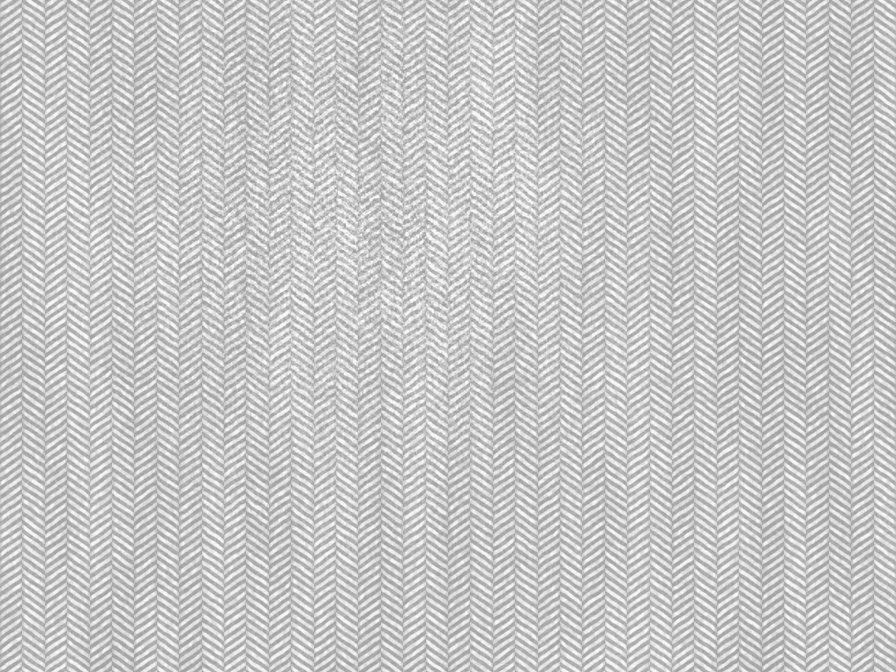
This texture is drawn by a Shadertoy shader. Its source:

```glsl
// Pale grey broken herringbone cloth: 40 slanted columns by 76 staggered ribs, with a fuzzy worn patch.

float hash(vec2 p) {
    vec3 h = fract(vec3(p.xyx) * 0.1031);
    h += dot(h, h.yzx + 33.33);
    return fract((h.x + h.y) * h.z);
}

float noise(vec2 p) {
    vec2 cell = floor(p), f = fract(p);
    f = f * f * (3.0 - 2.0 * f);
    return mix(mix(hash(cell), hash(cell + vec2(1, 0)), f.x),
               mix(hash(cell + vec2(0, 1)), hash(cell + vec2(1, 1)), f.x), f.y);
}

void mainImage(out vec4 fragColor, in vec2 fragCoord) {
    vec2 uv = fragCoord / iResolution.xy;
    vec2 cloth = uv * vec2(40.0, 76.0);        // column widths across, ribs up
    vec2 pixel = vec2(40.0, 76.0) / iResolution.xy;

    // Worn area, upper left of centre, with ragged borders
    vec2 fromWear = (uv - vec2(0.42, 0.7)) / vec2(0.27, 0.38);
    float wear = exp(-dot(fromWear, fromWear) * 1.2);
    wear *= 0.6 + 0.6 * noise(cloth * vec2(0.8, 0.12));

    // Mirrored columns slant in turn; every other one is shifted by half a rib
    float column = floor(cloth.x);
    float side = mod(column, 2.0);
    float across = fract(cloth.x);
    float slant = mix(1.0 - across, across, side) * 1.75;
    float wander = noise(cloth * vec2(3.0, 0.9) + column * 5.0) - 0.5;
    float phase = cloth.y + slant + 0.5 * side
                + 0.1 * (hash(vec2(column, 7.0)) - 0.5)
                + wander * (0.14 + 0.18 * wear);

    // Raised ribs, softened when they become smaller than a pixel
    float ribFade = 1.0 - smoothstep(0.5, 1.2, pixel.y);
    float wave = 0.5 + 0.5 * cos(6.28318 * phase) * ribFade;
    float rib = smoothstep(0.1, 0.96, wave);

    // Short stitches break each rib unevenly
    float stitch = noise(vec2(cloth.x * 6.0, floor(phase + 0.5) * 3.7 + column * 11.0));
    rib *= 0.7 + 0.42 * stitch;

    // Ribs sink into a seam between neighbouring columns
    float seamDistance = min(across, 1.0 - across);
    float seam = 1.0 - smoothstep(0.0, 0.1 + pixel.x, seamDistance);
    rib *= 1.0 - 0.45 * seam;

    // Fine fibre grain, stronger where the cloth is worn
    vec2 fibre = uv * vec2(400.0, 300.0);
    float grain = noise(fibre) + noise(fibre * 1.5 + 40.0) - 1.0;
    float shade = mix(0.665, 0.945, rib * (1.0 - 0.25 * wear));
    shade += grain * (0.06 + 0.13 * wear) + 0.05 * wear;

    // Broad unevenness: alternate slants and long vertical streaks
    shade += 0.012 * (side - 0.5);
    shade += 0.045 * (noise(cloth * vec2(0.7, 0.06) + 9.0) - 0.5);
    fragColor = vec4(vec3(clamp(shade, 0.64, 0.97)), 1.0);
}
```
